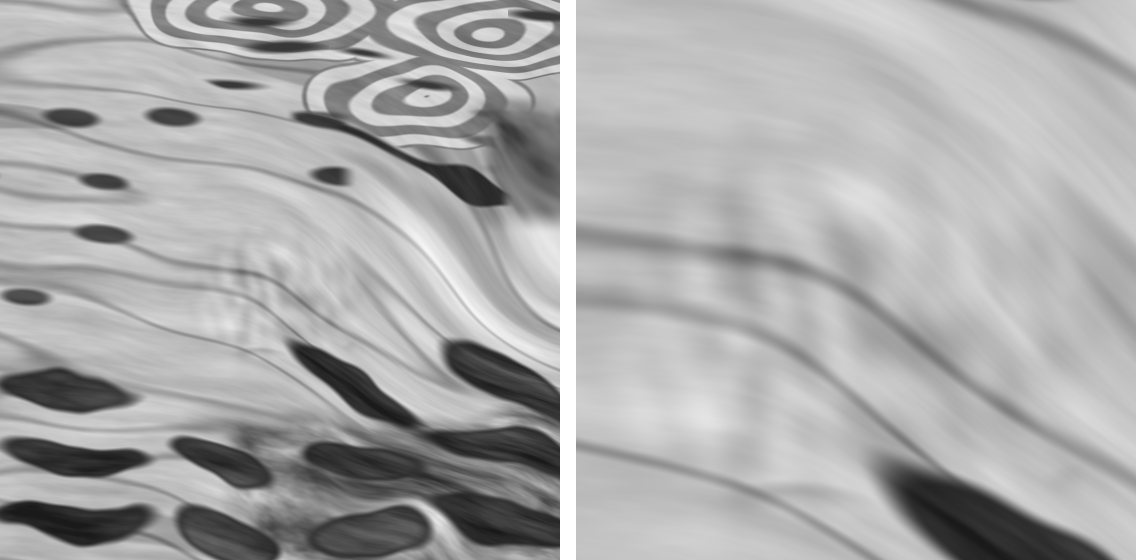
Left, the full canvas; right, a detail of the centre.
Reproduce this texture procedurally as a three.js fragment shader.

```glsl
// Grey marbled grain: pale streaks flow rightwards and bend down, with ringed
// knots at the upper right, dark lobes and rough burl below, and small dark flecks.
// Gradient noise in flow coordinates makes the grain; warped ellipses make the shapes.
varying vec2 vUv;

const float PALE = 0.755;          // plain ground
const float BAND_GREY = 0.57;      // broad soft bands
const float RING_DARK = 0.49;
const float RING_LIGHT = 0.83;
const float DARK = 0.16;           // veins, flecks and lobes
const float SOFT = 0.005;          // edge softness in canvas units
const float RING_PERIOD = 0.078;
const float RING_REACH = 0.27;
const vec2 KNOT_A = vec2(0.48, 0.985);
const vec2 KNOT_B = vec2(0.87, 0.95);
const vec2 KNOT_C = vec2(0.75, 0.82);

vec2 hash2(vec2 p) {
  p = vec2(dot(p, vec2(127.1, 311.7)), dot(p, vec2(269.5, 183.3)));
  return fract(sin(p) * 43758.5);
}

float corner(vec2 cell, vec2 f, vec2 o) {
  return dot(hash2(cell + o) * 2.0 - 1.0, f - o);
}

// Gradient noise, roughly -0.7 to 0.7
float noise(vec2 p) {
  vec2 i = floor(p), f = fract(p);
  vec2 w = f * f * f * (f * (f * 6.0 - 15.0) + 10.0);
  return mix(mix(corner(i, f, vec2(0, 0)), corner(i, f, vec2(1, 0)), w.x),
             mix(corner(i, f, vec2(0, 1)), corner(i, f, vec2(1, 1)), w.x), w.y);
}

float fbm(vec2 p) {
  float sum = 0.0, amp = 1.0;
  for (int i = 0; i < 4; i++) {
    sum += amp * noise(p);
    p = p * 2.03 + 17.3;
    amp *= 0.5;
  }
  return sum;
}

// Across-grain coordinate: constant along each streamline
vec2 flowCoord(vec2 p) {
  float d = (p.y - 0.42) / 0.27;
  float bend = 0.25 * smoothstep(0.42, 1.0, p.x) * exp(-d * d);
  return vec2(p.x, p.y + 0.08 * p.x + 0.15 * p.x * p.x + bend);
}

float ellipse(vec2 p, vec2 radii, float tilt) {
  float c = cos(tilt), s = sin(tilt);
  vec2 q = vec2(c * p.x + s * p.y, c * p.y - s * p.x);
  return (length(q / radii) - 1.0) * radii.y;
}

// Jittered dark flecks, one at most per cell
float flecks(vec2 p, vec2 cell, vec2 radii, float density) {
  p.x += cell.x * hash2(vec2(floor(p.y / cell.y), 7.0)).x;
  vec2 id = floor(p / cell);
  vec2 h = hash2(id + 3.7);
  vec2 q = p - (id + 0.5 + (h - 0.5) * 0.35) * cell;
  float d = ellipse(q, radii * (0.65 + 0.5 * h.y), -0.08);
  return step(hash2(id + 9.1).x, density) * smoothstep(SOFT, -SOFT, d);
}

float knotRings(vec2 p) {
  vec2 w = p + 0.03 * vec2(noise(p * 6.0), noise(p * 7.0 + 5.0));
  float a = length((w - KNOT_A) * vec2(1.0, 2.8));
  float b = length((w - KNOT_B) * vec2(1.0, 3.0));
  float c = length((w - KNOT_C) * vec2(1.0, 2.3)) + 0.06;
  return min(a, min(b, c)) + 0.022 * noise(p * 13.0);
}

void main() {
  vec2 p = vUv;
  vec2 warp = vec2(noise(p * 4.0 + 2.0), noise(p * 5.0 + 8.0));
  vec2 flow = flowCoord(p + 0.025 * warp);
  float streak = fbm(flow * vec2(3.0, 20.0));
  float fine = fbm(flow * vec2(9.0, 48.0) + 4.0);

  // Pale ground with soft bands, thin lines and brighter right-hand streaks
  float tone = PALE + 0.12 * streak + 0.07 * fine;
  float band = noise(flow * vec2(1.8, 12.0) + 31.0);
  tone = mix(tone, BAND_GREY + 0.06 * fine, 0.75 * smoothstep(0.14, 0.24, band));
  float thread = abs(noise(flow * vec2(1.5, 10.0) + 12.0));
  tone -= 0.17 * smoothstep(0.05, 0.0, thread);
  float right = smoothstep(0.55, 0.8, p.x) * smoothstep(0.25, 0.1, abs(p.y - 0.48));
  tone += right * (0.06 + 0.25 * noise(flow * vec2(2.0, 26.0)));

  // Cross-grain shimmer where the flow bends
  float shimmer = smoothstep(0.2, 0.04, length((p - vec2(0.5, 0.47)) * vec2(1.0, 1.3)));
  tone += shimmer * 0.3 * noise(vec2(p.x + p.y * 0.4, p.y - p.x * 0.6) * vec2(32.0, 18.0));

  // Ringed knots above the sloping seam
  float seam = p.y - (0.99 - 0.36 * p.x) + 0.035 * warp.x;
  float above = smoothstep(-SOFT, SOFT, seam);
  float d = knotRings(p);
  float wave = sin(6.2832 * d / RING_PERIOD + 1.0);
  float ring = mix(RING_DARK, RING_LIGHT, smoothstep(-0.4, 0.4, wave)) + 0.12 * fine;
  tone = mix(tone, ring, above * smoothstep(RING_REACH + SOFT, RING_REACH - SOFT, d));
  float slivers = flecks(p + 0.02 * warp, vec2(0.17, 0.055), vec2(0.055, 0.009), 0.6);
  tone = mix(tone, DARK + 0.06, slivers * above * smoothstep(0.25, 0.4, p.x));

  // Rough burl along the right edge and in the lower right
  float edgeBurl = smoothstep(0.82, 0.9, p.x) * smoothstep(0.13, 0.08, abs(p.y - 0.71));
  float lowBurl = smoothstep(0.34, 0.44, p.x + 0.2 * warp.x) * smoothstep(0.29, 0.23, p.y + 0.08 * warp.y);
  float rough = 0.53 + 0.55 * fbm(flow * vec2(6.0, 17.0) + 0.8 * warp);
  tone = mix(tone, clamp(rough, 0.12, 0.92), max(edgeBurl, lowBurl));

  // Dark vein on the seam, swelling towards its right end
  float swell = (p.x - 0.84) / 0.05;
  float width = 0.007 + 0.03 * exp(-swell * swell);
  float vein = smoothstep(SOFT, -SOFT, abs(seam + 0.012) - width);
  vein *= smoothstep(0.51, 0.54, p.x) * smoothstep(0.92, 0.89, p.x);
  tone = mix(tone, DARK + 0.12 * abs(fine), vein);

  // Scattered flecks on the pale left side
  float spots = flecks(p + 0.01 * warp, vec2(0.21, 0.105), vec2(0.052, 0.017), 0.5);
  spots *= smoothstep(0.64, 0.6, p.x) * smoothstep(0.36, 0.4, p.y) * (1.0 - above);
  tone = mix(tone, DARK + 0.09 + 0.15 * streak, spots);

  // Three rows of dark lobes; one place is left open as a pale gap
  vec2 bent = p + 0.06 * warp + 0.012 * vec2(noise(p * 14.0), noise(p * 15.0 + 6.0));
  for (int i = 0; i < 12; i++) {
    if (i == 1) continue;
    float n = float(i), row = floor(n / 4.0);
    vec2 h = hash2(vec2(n, 2.3));
    vec2 c = vec2(0.13 + 0.26 * (n - 4.0 * row), 0.31 - 0.13 * row) + 0.03 * (h - 0.5);
    float tilt = -0.1 - 0.45 * smoothstep(0.4, 0.65, c.x) * step(row, 0.5) - 0.1 * step(abs(row - 1.0), 0.5);
    float lobe = ellipse(bent - c, vec2(0.13, 0.036) * (0.75 + 0.45 * h.yx), tilt);
    float shade = DARK + 0.16 * h.x + 0.24 * streak + 0.1 * fine;
    shade = mix(shade, DARK, 0.6 * smoothstep(-0.012, -0.002, lobe));
    tone = mix(tone, clamp(shade, 0.1, 0.6), smoothstep(SOFT, -SOFT, lobe));
  }

  gl_FragColor = vec4(vec3(clamp(tone, 0.06, 0.96)), 1.0);
}
```
